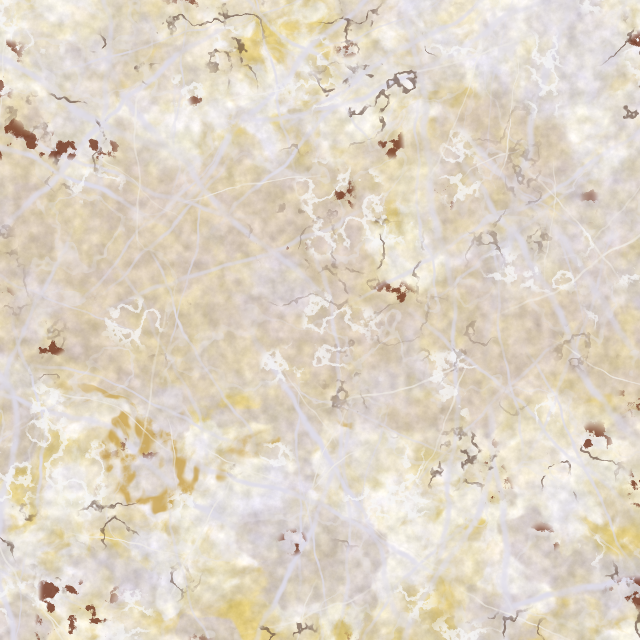
A WebGL 1 fragment shader for this texture:

```glsl
precision highp float;
// Polished cream marble: a tan core band between cloudy ivory and straw zones,
// crossed by soft lavender veins, white hairlines, dark cracks and rust flecks.
// Clouds are layered fbm; veins are bent tapered strands; cracks are noise contours.
uniform vec2 u_resolution;

const vec3 TAN = vec3(0.848, 0.787, 0.712);
const vec3 CREAM = vec3(0.925, 0.890, 0.810);
const vec3 STRAW = vec3(0.875, 0.818, 0.665);
const vec3 YELLOW = vec3(0.875, 0.785, 0.480);
const vec3 WHITE = vec3(0.945, 0.930, 0.905);
const vec3 STONE = vec3(0.830, 0.787, 0.755);
const vec3 LAVENDER = vec3(0.875, 0.865, 0.915);
const vec3 OCHRE = vec3(0.780, 0.620, 0.260);
const vec3 UMBER = vec3(0.400, 0.300, 0.250);
const vec3 RUST = vec3(0.440, 0.200, 0.110);

float hash(vec2 p) {
  vec3 q = fract(vec3(p.xyx) * 0.1031);
  q += dot(q, q.yzx + 33.33);
  return fract((q.x + q.y) * q.z);
}

float noise(vec2 p) {
  vec2 cell = floor(p);
  vec2 f = fract(p);
  f = f * f * (3.0 - 2.0 * f);
  float low = mix(hash(cell), hash(cell + vec2(1.0, 0.0)), f.x);
  float high = mix(hash(cell + vec2(0.0, 1.0)), hash(cell + 1.0), f.x);
  return mix(low, high, f.y);
}

float fbm(vec2 p) {
  float sum = 0.0;
  float gain = 0.516;
  for (int i = 0; i < 5; i++) {
    sum += gain * noise(p);
    p = mat2(1.6, 1.2, -1.2, 1.6) * p + 7.3;
    gain *= 0.5;
  }
  return sum;
}

// Thin line where a noise field crosses its middle value.
float contour(float field, float halfWidth) {
  return 1.0 - smoothstep(0.3 * halfWidth, halfWidth, abs(field - 0.5));
}

// Family of gently bent, tapering veins with mostly steep directions.
float strands(vec2 p, float seed, float width, float reach, float pixel) {
  float ink = 0.0;
  for (int i = 0; i < 32; i++) {
    vec2 id = vec2(float(i) + 1.0, seed);
    vec2 center = vec2(hash(id), hash(id + 31.7));
    float angle = 1.57 + 2.7 * (hash(id + 67.1) - 0.5);
    float size = hash(id + 93.4);
    vec2 along = vec2(cos(angle), sin(angle));
    vec2 offset = p - center;
    float run = dot(offset, along);
    float across = dot(offset, vec2(-along.y, along.x));
    across += 0.010 * sin(run * 11.0 + 40.0 * size);
    float extent = reach * mix(0.4, 1.0, size);
    float taper = 1.0 - smoothstep(0.4 * extent, extent, abs(run));
    float w = max(width * mix(0.45, 1.0, size * size), 1.2 * pixel);
    float line = 1.0 - smoothstep(0.15 * w, w, abs(across));
    ink = max(ink, line * taper * mix(0.55, 1.0, hash(id + 12.9)));
  }
  return ink;
}

// Ivory, straw and white clouds with grey stone pockets towards the bottom.
vec3 cloudColor(vec2 p, float height) {
  float tint = mix(fbm(p * 7.0 + 41.0), fbm(p * 24.0 + 3.0), 0.45);
  vec3 color = mix(CREAM, STRAW, smoothstep(0.44, 0.60, tint));
  color = mix(color, YELLOW, 0.85 * smoothstep(0.56, 0.68, tint));
  float bleach = mix(fbm(p * 11.0 + 13.0), fbm(p * 32.0 + 29.0), 0.4);
  color = mix(color, WHITE, 0.9 * smoothstep(0.47, 0.58, bleach));
  float pocket = smoothstep(0.53, 0.60, fbm(p * 9.0 + 71.0));
  return mix(color, STONE, pocket * mix(0.8, 0.45, smoothstep(0.3, 0.7, height)));
}

void main() {
  vec2 uv = gl_FragCoord.xy / u_resolution.y;
  float pixel = 1.0 / u_resolution.y;
  vec2 warp = vec2(fbm(uv * 6.0 + 3.0), fbm(uv * 6.0 + 19.0)) - 0.5;
  vec2 p = uv + 0.10 * warp;

  // Base: tan core with ragged borders inside the clouds.
  float border = abs(uv.y - 0.54) + 0.65 * (fbm(p * 5.0 + 5.0) - 0.5);
  float core = 1.0 - smoothstep(0.16, 0.25, border);
  vec3 tanColor = mix(TAN, STRAW, 0.55 * smoothstep(0.48, 0.66, fbm(p * 22.0 + 27.0)));
  vec3 color = mix(cloudColor(p, uv.y), tanColor, 0.92 * core);
  color = mix(color, LAVENDER, 0.45 * smoothstep(0.50, 0.68, fbm(p * 9.0 + 57.0)));
  color += 0.20 * (fbm(uv * 75.0) - 0.5) + 0.08 * (fbm(uv * 30.0 + 5.0) - 0.5);
  color.b += 0.14 * (fbm(uv * 42.0 + 11.0) - 0.5);

  // Ochre streaks along the lower border of the core.
  float seam = contour(core, 0.32) * (1.0 - smoothstep(0.36, 0.46, uv.y));
  float seamGate = smoothstep(0.52, 0.70, noise(uv * 10.0 + 9.0));
  color = mix(color, OCHRE, 0.75 * seam * seamGate * smoothstep(0.3, 0.5, fbm(uv * 30.0)));

  // Lavender veins, broad and fine, a faint web, then white hairlines.
  vec2 bent = uv + 0.06 * warp;
  float patchy = mix(0.55, 1.0, smoothstep(0.35, 0.6, fbm(uv * 26.0 + 83.0)));
  float veins = max(strands(bent, 5.0, 0.010, 0.42, pixel),
                    0.85 * strands(bent, 23.0, 0.0055, 0.30, pixel));
  color = mix(color, LAVENDER, veins * patchy);
  float web = contour(fbm(p * 9.0 + 37.0), max(0.025, 14.0 * pixel));
  color = mix(color, mix(LAVENDER, WHITE, 0.5), 0.45 * web * patchy);
  color = mix(color, WHITE, 0.85 * patchy * strands(bent, 47.0, 0.0030, 0.17, pixel));

  // Curly white flecks, dark cracks and small rust spots.
  float fleckGate = smoothstep(0.64, 0.80, noise(uv * 14.0 + 33.0));
  float fleck = contour(fbm(uv * 34.0 + 61.0), max(0.050, 50.0 * pixel));
  color = mix(color, vec3(0.97), 0.75 * fleck * fleckGate);
  float crackGate = smoothstep(0.55, 0.80, noise(uv * 11.0 + 77.0)) * (1.0 - 0.6 * core);
  float crack = contour(fbm(uv * 16.0 + 91.0), max(0.020, 18.0 * pixel));
  crack *= smoothstep(0.35, 0.55, fbm(uv * 45.0 + 21.0));
  color = mix(color, UMBER, 0.65 * crack * crackGate);
  float spotGate = smoothstep(0.80, 0.92, noise(uv * 13.0 + 15.0));
  float spot = smoothstep(0.57, 0.66, fbm(uv * 62.0 + 7.0)) * spotGate;
  color = mix(color, RUST, 0.8 * spot);

  gl_FragColor = vec4(clamp(color, 0.0, 1.0), 1.0);
}
```
